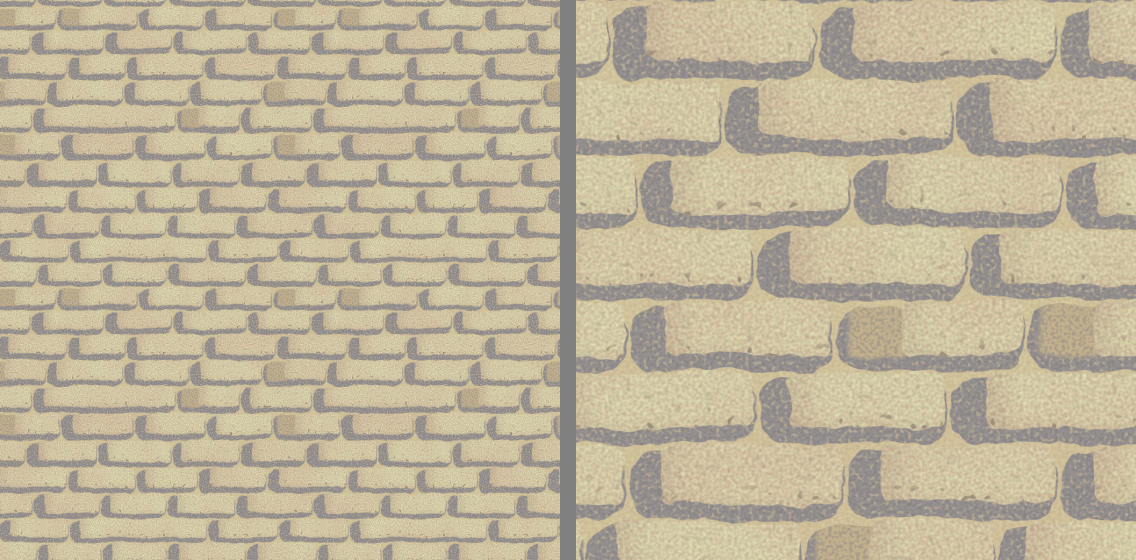
Left: the whole. Right: its middle third, enlarged.
Reproduce this texture procedurally as a WebGL 1 fragment shader.

```glsl
precision highp float;
uniform vec2 u_resolution;

float hash(vec2 c) {
  return fract(sin(dot(c, vec2(12.9898, 78.233))) * 43758.5453);
}

float corner(vec2 cell, vec2 f, vec2 o, float n) {
  float a = 6.2832 * hash(mod(cell + o, n) + n * 0.13);
  return dot(vec2(cos(a), sin(a)), f - o);
}

// Gradient noise that wraps after n cells
float noise(vec2 p, float n) {
  vec2 cell = floor(p * n);
  vec2 f = fract(p * n);
  vec2 s = f * f * f * (f * (f * 6.0 - 15.0) + 10.0);
  float low = mix(corner(cell, f, vec2(0.0), n), corner(cell, f, vec2(1.0, 0.0), n), s.x);
  float high = mix(corner(cell, f, vec2(0.0, 1.0), n), corner(cell, f, vec2(1.0), n), s.x);
  return mix(low, high, s.y);
}

float roundBox(vec2 q, vec2 lo, vec2 hi, float r) {
  vec2 d = abs(q - 0.5 * (lo + hi)) - 0.5 * (hi - lo) + r;
  return length(max(d, 0.0)) + min(max(d.x, d.y), 0.0) - r;
}

// Left end of brick i, in row heights
float joint(float i, float row, float shift) {
  return 2.75 * (i + shift + 0.2 * (hash(vec2(mod(i, 4.0), row + 3.0)) - 0.5));
}

void main() {
  vec2 p = fract(gl_FragCoord.xy / u_resolution * 2.0);
  float aa = 22.0 / u_resolution.y;

  // Eleven courses of uneven height, slightly wavy
  float x = p.x * 11.0 + 0.07 * noise(p, 22.0);
  float y = p.y * 11.0 + 0.12 * sin(6.2832 * (p.y + 0.02)) - 6.73;
  y = mod(y + 0.09 * noise(p, 9.0) + 0.05 * noise(p, 31.0), 11.0);
  float row = floor(y);
  float shift = row < 0.5 ? 0.7 : mix(0.46, 0.9, mod(row, 2.0));
  bool longRow = row > 0.5 && mod(row, 5.0) < 0.5;

  // Nearest joints on both sides; long rows skip one joint
  float first = floor(x / 2.75 - shift);
  float left = -100.0;
  float right = 100.0;
  float id = 0.0;
  for (int k = -2; k <= 3; k++) {
    float i = first + float(k);
    float j = joint(i, row, shift);
    bool present = !(longRow && mod(i, 4.0) > 0.5 && mod(i, 4.0) < 1.5);
    if (present && j <= x && j > left) {
      left = j;
      id = mod(i, 4.0);
    }
    if (present && j > x) right = min(right, j);
  }
  vec2 q = vec2(x - left, fract(y));
  float width = right - left;
  float vary = hash(vec2(id + 7.0, row));
  float recess = step(0.84, hash(vec2(row + 5.0, id + 2.0)));

  // Brick face, and the rounded shadow to its lower left
  float inset = 0.38 + 0.14 * vary + 0.4 * recess;
  float rough = 0.04 * noise(p, 70.0);
  float face = roundBox(q, vec2(inset, 0.21 + 0.05 * vary), vec2(width - 0.05, 0.99), 0.12) + rough;
  float hull = roundBox(q, vec2(0.03, 0.02), vec2(width - 0.02, 0.93), 0.33) + rough;
  float faceMask = 1.0 - smoothstep(-aa, aa, face);
  float hullMask = 1.0 - smoothstep(-aa, aa, hull);

  // Sandy stone, browner along the left and lower edges
  float grain = noise(p, 197.0);
  float speck = noise(p, 241.0);
  float blotch = noise(p, 7.0) + 0.5 * noise(p, 19.0);
  float edge = smoothstep(0.5, 0.0, q.x - inset) + 0.6 * smoothstep(0.45, 0.2, q.y);
  float brown = 0.36 + 0.9 * grain + 0.5 * blotch + faceMask * (0.25 * edge + 0.3 * (vary - 0.5));
  vec3 sand = mix(vec3(0.83, 0.81, 0.66), vec3(0.81, 0.72, 0.61), clamp(brown, 0.0, 1.0));
  sand *= 1.0 + 0.13 * speck - 0.04 * faceMask * edge;
  sand = mix(sand, vec3(0.8, 0.73, 0.56), 0.5 * (1.0 - faceMask));

  // Grey shadow with warm grains; recessed pieces show as dull brown
  vec3 shade = mix(vec3(0.57, 0.55, 0.55), vec3(0.68, 0.64, 0.56), smoothstep(0.05, 0.4, grain));
  shade *= 1.0 + 0.12 * speck;
  vec3 dull = mix(vec3(0.76, 0.69, 0.55), vec3(0.66, 0.61, 0.54), smoothstep(-0.2, 0.4, speck));
  float piece = recess * smoothstep(0.18, 0.26, q.y) * smoothstep(0.12, 0.25, q.x);
  shade = mix(shade, dull, piece * (1.0 - smoothstep(inset, inset + 0.1, q.x)));

  // Small pits, mostly low on the face
  float pit = smoothstep(0.3, 0.45, noise(p, 83.0)) * faceMask * (0.15 + 0.6 * smoothstep(0.55, 0.25, q.y));
  vec3 color = mix(sand, shade, hullMask * (1.0 - faceMask));
  gl_FragColor = vec4(mix(color, vec3(0.55, 0.5, 0.44), pit), 1.0);
}
```
